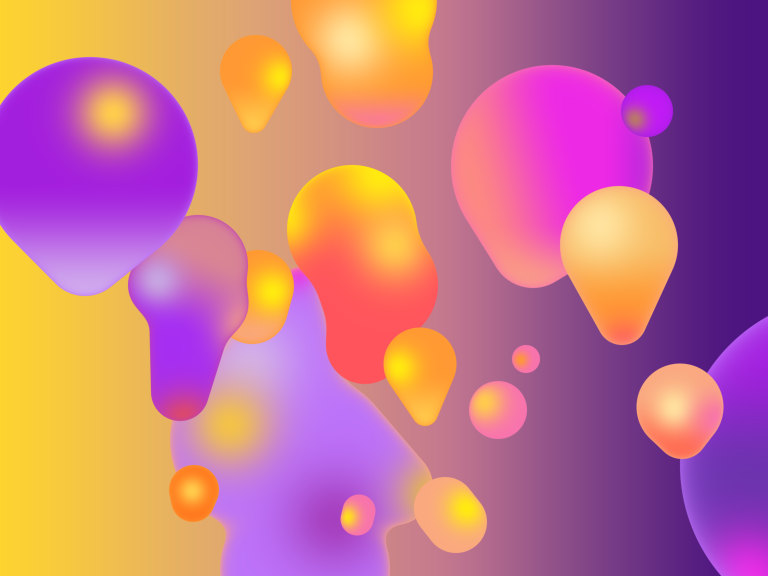
Give the GLSL for this background, as a WebGL 1 fragment shader.

```glsl
precision highp float;
// Glossy liquid blobs floating over a yellow to violet horizontal gradient.
uniform vec2 u_resolution;

const float HEIGHT = 5.76; // canvas height in scene units, y pointing down
const vec3 YELLOW = vec3(1.0, 0.92, 0.06);
const vec3 GOLD = vec3(1.0, 0.8, 0.3);
const vec3 CREAM = vec3(1.0, 0.89, 0.62);
const vec3 ORANGE = vec3(1.0, 0.6, 0.2);
const vec3 PEACH = vec3(0.98, 0.66, 0.5);
const vec3 CORAL = vec3(1.0, 0.33, 0.36);
const vec3 PINK = vec3(0.97, 0.45, 0.68);
const vec3 MAGENTA = vec3(0.93, 0.16, 0.9);
const vec3 VIOLET = vec3(0.64, 0.12, 0.87);
const vec3 LILAC = vec3(0.74, 0.45, 0.98);
const vec3 MIST = vec3(0.82, 0.68, 0.93);

// Hull of two circles: a teardrop or egg
float drop(vec2 p, vec2 a, float ra, vec2 b, float rb) {
  float len = distance(a, b);
  vec2 axis = (b - a) / len;
  p -= a;
  vec2 q = vec2(abs(axis.x * p.y - axis.y * p.x), dot(p, axis));
  float s = (ra - rb) / len;
  float c = sqrt(1.0 - s * s);
  float k = dot(q, vec2(-s, c));
  if (k < 0.0) return length(q) - ra;
  if (k > c * len) return length(q - vec2(0.0, len)) - rb;
  return dot(q, vec2(c, s)) - ra;
}

float disc(vec2 p, vec2 c, float r) { return distance(p, c) - r; }

// Smooth union with blend width k
float merge(float a, float b, float k) {
  float h = max(k - abs(a - b), 0.0) / k;
  return min(a, b) - h * h * k * 0.25;
}

// Soft round spot of colour
vec3 glow(vec3 col, vec3 tint, vec2 p, vec2 c, float size) {
  vec2 q = (p - c) / size;
  return mix(col, tint, exp(-min(dot(q, q), 40.0)));
}

// Vertical or horizontal fade to a second colour
vec3 fade(vec3 col, vec3 tint, float t, float from, float to) {
  return mix(col, tint, smoothstep(from, to, t));
}

// Tinted rim and antialiased edge
vec3 cover(vec3 under, vec3 col, float d, vec3 rim, float width) {
  float px = 0.75 * HEIGHT / u_resolution.y;
  col = mix(col, rim, 0.7 * exp(clamp(d / width, -40.0, 0.0)));
  return mix(under, col, 1.0 - smoothstep(-px, px, d));
}

vec3 backdrop(float x) {
  vec3 c = mix(vec3(1.0, 0.84, 0.17), vec3(0.87, 0.64, 0.46), smoothstep(-0.5, 2.9, x));
  c = fade(c, vec3(0.77, 0.47, 0.56), x, 2.2, 4.8);
  c = fade(c, vec3(0.5, 0.27, 0.53), x, 4.2, 6.2);
  return fade(c, vec3(0.3, 0.08, 0.5), x, 5.6, 7.5);
}

void main() {
  vec2 p = vec2(gl_FragCoord.x - 0.5 * u_resolution.x, u_resolution.y - gl_FragCoord.y);
  p = p * HEIGHT / u_resolution.y + vec2(3.84, 0.0);
  vec3 col = backdrop(p.x), c;
  float d;

  // Right side: violet disc, magenta drop, cream egg and their small neighbours
  c = fade(VIOLET, vec3(0.42, 0.2, 0.68), p.y, 3.5, 4.8);
  c = glow(c, MAGENTA, p, vec2(7.5, 5.8), 0.5);
  col = cover(col, c, disc(p, vec2(8.5, 4.65), 1.7), LILAC, 0.13);

  c = fade(vec3(0.99, 0.54, 0.5), MAGENTA, p.x + 0.25 * (1.6 - p.y), 4.6, 5.8);
  c = fade(c, VIOLET, p.x, 6.0, 6.7);
  c = fade(c, PEACH, p.y, 2.2, 3.0);
  col = cover(col, c, drop(p, vec2(5.52, 1.66), 1.01, vec2(5.33, 2.45), 0.43), PINK, 0.07);
  c = glow(vec3(0.76, 0.1, 0.97), PEACH * 0.75, p, vec2(6.34, 1.2), 0.13);
  col = cover(col, c, disc(p, vec2(6.47, 1.11), 0.26), VIOLET, 0.05);

  c = fade(vec3(0.97, 0.74, 0.4), ORANGE, p.y, 2.4, 3.1);
  c = glow(c, CREAM, p, vec2(6.0, 2.25), 0.36);
  c = glow(c, CORAL, p, vec2(6.25, 3.5), 0.28);
  col = cover(col, c, drop(p, vec2(6.19, 2.45), 0.59, vec2(6.22, 3.2), 0.25), PEACH, 0.06);
  c = fade(PEACH, vec3(1.0, 0.42, 0.32), p.y, 3.9, 4.5);
  c = glow(glow(c, CREAM, p, vec2(6.75, 4.08), 0.2), PINK, p, vec2(7.2, 4.2), 0.25);
  col = cover(col, c, drop(p, vec2(6.8, 4.07), 0.435, vec2(6.82, 4.33), 0.26), PEACH, 0.03);

  // Wide lilac pool rising from the bottom
  d = drop(p, vec2(3.0, 2.85), 0.18, vec2(2.62, 4.4), 0.92);
  d = merge(d, drop(p, vec2(3.1, 4.6), 0.85, vec2(3.95, 4.87), 0.38), 0.15);
  d = merge(d, disc(p, vec2(3.05, 5.7), 0.85), 0.2);
  c = glow(LILAC, MIST, p, vec2(2.5, 3.6), 0.5);
  c = glow(c, GOLD * 0.95, p, vec2(2.3, 4.25), 0.42);
  c = glow(c, vec3(0.65, 0.25, 0.75), p, vec2(3.35, 5.2), 0.5);
  c = glow(c, GOLD * 0.9, p, vec2(4.35, 4.95), 0.38);
  c = glow(c, MAGENTA, p, vec2(2.97, 2.66), 0.22);
  col = cover(col, c, d, PEACH, 0.05);

  // Left side: gold egg, violet drop, big violet ball
  c = glow(fade(ORANGE, PEACH, p.y, 2.9, 3.4), YELLOW, p, vec2(2.73, 2.92), 0.22);
  col = cover(col, c, drop(p, vec2(2.58, 2.86), 0.36, vec2(2.52, 3.08), 0.36), ORANGE, 0.04);
  d = drop(p, vec2(1.98, 2.65), 0.5, vec2(1.8, 3.92), 0.29);
  d = merge(merge(d, disc(p, vec2(1.62, 2.85), 0.34), 0.15), disc(p, vec2(2.18, 3.05), 0.3), 0.15);
  c = fade(vec3(0.85, 0.52, 0.58), vec3(0.65, 0.18, 0.95), p.y - 0.4 * p.x, 1.7, 2.6);
  c = glow(c, MIST * 0.95, p, vec2(1.58, 2.8), 0.24);
  c = glow(glow(c, PEACH, p, vec2(2.5, 3.3), 0.3), CORAL * 0.9, p, vec2(1.85, 4.25), 0.32);
  col = cover(col, c, d, vec3(0.75, 0.25, 0.7), 0.04);
  c = glow(fade(VIOLET, MIST, p.y, 1.8, 3.0), GOLD, p, vec2(1.13, 1.13), 0.36);
  col = cover(col, c, drop(p, vec2(0.9, 1.65), 1.08, vec2(0.85, 2.55), 0.41), LILAC, 0.03);

  // Centre and top: waisted orange blobs
  d = merge(disc(p, vec2(3.64, 0.0), 0.73), disc(p, vec2(3.77, 0.72), 0.56), 0.15);
  c = glow(fade(ORANGE, PINK, p.y, 0.8, 1.35), CREAM, p, vec2(3.5, 0.4), 0.38);
  col = cover(col, glow(c, YELLOW, p, vec2(4.2, 0.1), 0.4), d, ORANGE, 0.04);
  d = merge(disc(p, vec2(3.52, 2.3), 0.65), disc(p, vec2(3.78, 2.85), 0.6), 0.15);
  d = merge(d, disc(p, vec2(3.65, 3.45), 0.39), 0.2);
  c = glow(fade(ORANGE, CORAL, p.y, 1.7, 2.7), YELLOW, p, vec2(3.8, 1.75), 0.4);
  c = glow(glow(c, GOLD, p, vec2(3.95, 2.45), 0.36), YELLOW, p, vec2(2.8, 2.2), 0.33);
  col = cover(col, c, d, fade(YELLOW, CORAL, p.y, 2.0, 2.9), 0.05);

  // Small drops and beads
  c = glow(fade(ORANGE, GOLD, p.y, 0.8, 1.3), YELLOW, p, vec2(2.82, 0.78), 0.2);
  col = cover(col, c, drop(p, vec2(2.56, 0.71), 0.36, vec2(2.54, 1.2), 0.13), ORANGE, 0.04);
  c = glow(fade(ORANGE, GOLD, p.y, 3.7, 4.25), YELLOW, p, vec2(3.98, 3.68), 0.2);
  col = cover(col, c, drop(p, vec2(4.2, 3.64), 0.365, vec2(4.25, 4.13), 0.13), ORANGE, 0.04);
  c = glow(PINK, GOLD, p, vec2(4.84, 4.02), 0.2);
  col = cover(col, c, disc(p, vec2(4.98, 4.1), 0.29), PINK, 0.03);
  c = glow(PINK, ORANGE, p, vec2(5.2, 3.6), 0.08);
  col = cover(col, c, disc(p, vec2(5.26, 3.59), 0.14), PINK, 0.03);
  c = glow(PEACH, YELLOW, p, vec2(4.67, 5.08), 0.2);
  col = cover(col, c, drop(p, vec2(4.45, 5.08), 0.31, vec2(4.56, 5.22), 0.31), PEACH, 0.03);
  c = glow(PINK, YELLOW, p, vec2(3.46, 5.17), 0.12);
  col = cover(col, c, drop(p, vec2(3.59, 5.11), 0.165, vec2(3.57, 5.19), 0.165), PINK, 0.03);
  c = glow(vec3(1.0, 0.45, 0.1), GOLD, p, vec2(1.92, 4.91), 0.14);
  col = cover(col, c, drop(p, vec2(1.94, 4.9), 0.25, vec2(1.93, 5.0), 0.22), ORANGE, 0.03);

  gl_FragColor = vec4(col, 1.0);
}
```
